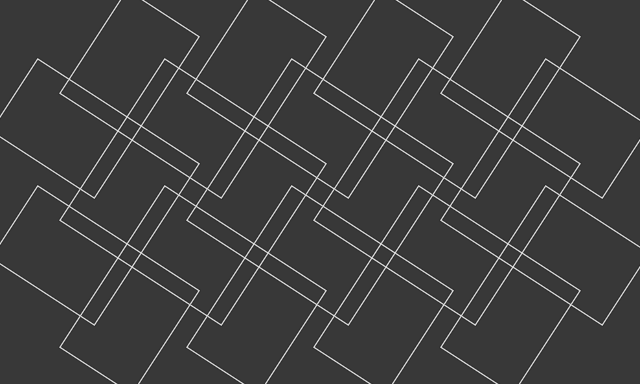
Give the GLSL for this pattern, as a Shadertoy shader.

```glsl
// Thin pale outlines of tilted rectangles, interlocked in a checkerboard on dark grey.

#define HALF_STEP   0.0992              // half the repeat, in canvas widths
#define TILT        0.5760              // clockwise tilt in radians
#define SHORT_HALF  0.0671              // half the short side
#define LONG_HALF   0.0963              // half the long side
#define LINE_WIDTH  0.00195
#define EDGE_SHADE  0.05                // faint darkening beside each line
#define BACKGROUND  vec3(0.220)
#define LINE_COLOR  vec3(0.87)

// Signed distance to a centred box
float boxDistance(vec2 p, vec2 halfSize) {
    vec2 d = abs(p) - halfSize;
    return length(max(d, 0.0)) + min(max(d.x, d.y), 0.0);
}

// Distance to the nearest outline of the finite arrangement
float outlineDistance(vec2 p) {
    float c = cos(TILT), s = sin(TILT);
    mat2 toTilted = mat2(c, s, -s, c);
    float nearest = 1.0;
    for (int row = -2; row <= 2; row++) {
        // Even rows stand upright, odd rows lie across
        bool upright = (row & 1) == 0;
        vec2 halfSize = upright ? vec2(SHORT_HALF, LONG_HALF)
                                : vec2(LONG_HALF, SHORT_HALF);
        int last = upright ? 3 : 4;
        for (int col = -last; col <= last; col += 2) {
            vec2 center = HALF_STEP * vec2(col, row);
            float d = boxDistance(toTilted * (p - center), halfSize);
            nearest = min(nearest, abs(d));
        }
    }
    return nearest;
}

void mainImage(out vec4 fragColor, in vec2 fragCoord) {
    float pixel = 1.0 / iResolution.x;
    vec2 p = (fragCoord - 0.5 * iResolution.xy) * pixel;
    float d = outlineDistance(p);

    // Dark fringe, then the antialiased line
    float fringe = 1.0 - smoothstep(0.8, 2.0, d / LINE_WIDTH);
    float line = clamp(0.5 + (0.5 * LINE_WIDTH - d) / pixel, 0.0, 1.0);
    vec3 color = mix(BACKGROUND - EDGE_SHADE * fringe, LINE_COLOR, line);

    fragColor = vec4(color, 1.0);
}
```
